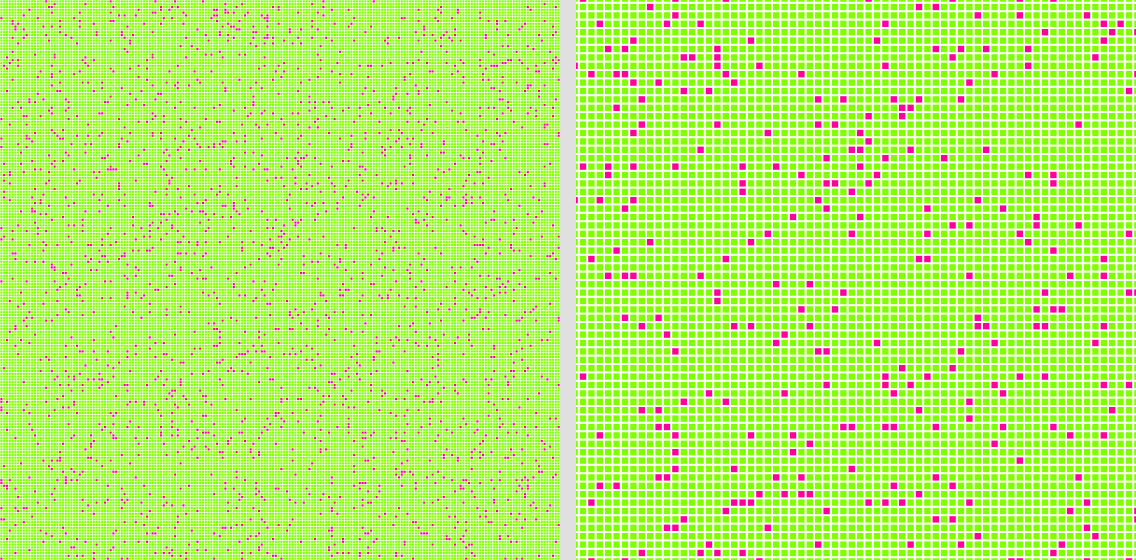
Left: the whole. Right: its middle third, enlarged.
Give the GLSL for this pattern, as a Shadertoy shader.

```glsl
#define CELLS 200.0
#define TILE_SIDE 0.76
#define ACCENT_SHARE 0.058
#define GROUT_COLOR vec3(1.0)
#define TILE_COLOR vec3(0.5, 1.0, 0.0)
#define ACCENT_COLOR vec3(1.0, 0.0, 0.6)

// Integer hash of a cell, 0 to 1
float cellHash(ivec2 cell) {
    uvec2 q = uvec2(cell) * uvec2(1597334673u, 3812015801u);
    uint h = (q.x ^ q.y) * 1597334673u;
    h = (h ^ (h >> 15)) * 2246822519u;
    h ^= h >> 13;
    return float(h >> 8) / 16777216.0;
}

// Share of a pixel footprint covered by a centred square tile
float tileCoverage(vec2 fromCenter, float pixelWidth) {
    vec2 low = max(fromCenter - 0.5 * pixelWidth, vec2(-0.5 * TILE_SIDE));
    vec2 high = min(fromCenter + 0.5 * pixelWidth, vec2(0.5 * TILE_SIDE));
    vec2 overlap = max(high - low, 0.0) / pixelWidth;
    return overlap.x * overlap.y;
}

void mainImage(out vec4 fragColor, in vec2 fragCoord) {
    float pixelWidth = CELLS / iResolution.y;
    vec2 gridPos = fragCoord * pixelWidth;
    ivec2 home = ivec2(floor(gridPos));

    // Add each nearby tile by the area it covers
    vec3 color = GROUT_COLOR;
    for (int y = -1; y <= 1; y++) {
        for (int x = -1; x <= 1; x++) {
            ivec2 cell = home + ivec2(x, y);
            vec3 tile = cellHash(cell) < ACCENT_SHARE ? ACCENT_COLOR : TILE_COLOR;
            float coverage = tileCoverage(gridPos - vec2(cell) - 0.5, pixelWidth);
            color += coverage * (tile - GROUT_COLOR);
        }
    }
    fragColor = vec4(color, 1.0);
}
```
